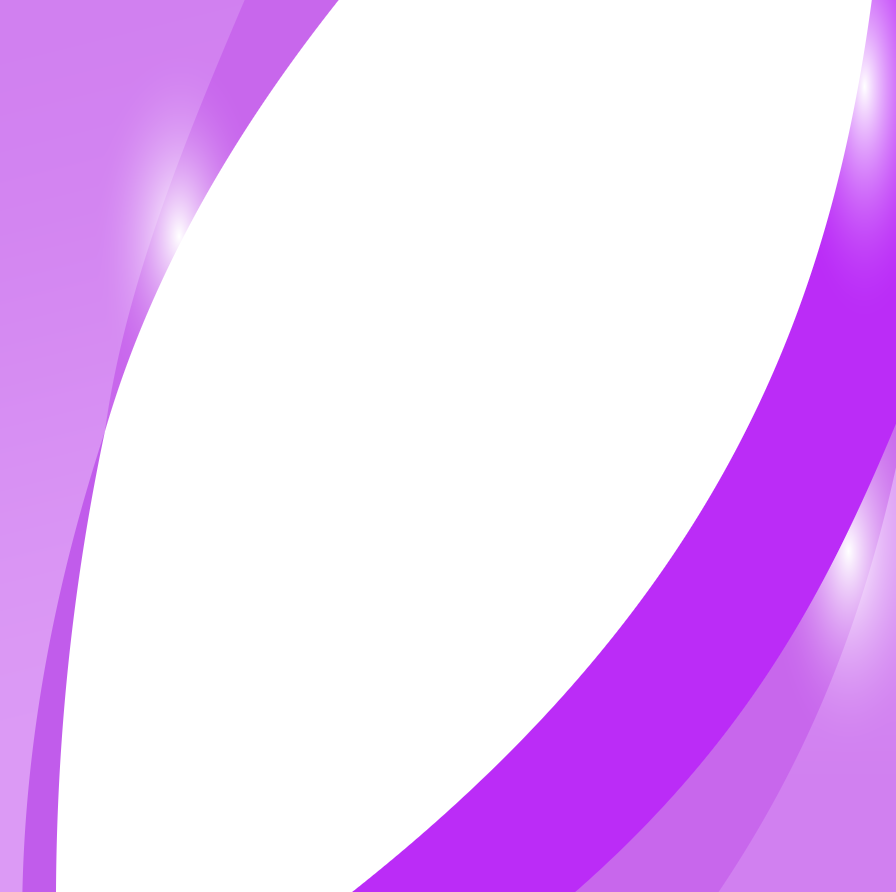
Reproduce this background procedurally as a Shadertoy shader.

```glsl
#define PAPER vec3(1.0)
#define VIOLET vec3(0.732, 0.172, 0.970)
#define MAUVE vec3(0.785, 0.405, 0.927)
#define MAUVE_DEEP vec3(0.757, 0.360, 0.922)
#define LILAC vec3(0.820, 0.502, 0.942)
#define LILAC_PALE vec3(0.862, 0.605, 0.960)
#define CROSSING 0.516
#define GLOW_POWER 2.0

// Cubic through four x values evenly spaced in height from low to high
float curveX(float y, float low, float high, vec4 x) {
    float u = 3.0 * (y - low) / (high - low);
    float a = u - 1.0, b = u - 2.0, c = u - 3.0;
    return dot(x, vec4(-a * b * c / 6.0, u * b * c / 2.0, -u * a * c / 2.0, u * a * b / 6.0));
}

// Smooth coverage of the side where d is positive
float fill(float d) {
    float pixel = max(length(vec2(dFdx(d), dFdy(d))), 1e-5);
    return clamp(0.5 + d / pixel, 0.0, 1.0);
}

// Elliptical light that fades to zero at its radius
float glow(vec2 p, vec2 center, vec2 radius) {
    return pow(max(1.0 - length((p - center) / radius), 0.0), GLOW_POWER);
}

void mainImage(out vec4 fragColor, in vec2 fragCoord) {
    vec2 p = fragCoord / iResolution.xy;

    // Right side curves
    float bandLeft = curveX(p.y, 0.0, 1.0, vec4(0.393, 0.720, 0.896, 0.973));
    float bandRight = curveX(p.y, 0.0, 0.525, vec4(0.642, 0.807, 0.919, 1.0));
    float cornerEdge = curveX(p.y, 0.0, 0.476, vec4(0.802, 0.893, 0.957, 1.0));

    // Left side curves, which meet at the crossing height
    bool upper = p.y > CROSSING;
    float low = upper ? CROSSING : 0.0;
    float high = upper ? 1.0 : CROSSING;
    float paperEdge = curveX(p.y, low, high, upper ? vec4(0.117, 0.177, 0.264, 0.378)
                                                   : vec4(0.0625, 0.069, 0.087, 0.117));
    float panelEdge = curveX(p.y, low, high, upper ? vec4(0.117, 0.152, 0.207, 0.273)
                                                   : vec4(0.025, 0.038, 0.069, 0.117));

    // Left panel with its darker fold
    vec3 panel = mix(LILAC_PALE, LILAC, smoothstep(0.1, 1.0, p.y - 0.25 * p.x));
    vec3 fold = upper ? MAUVE : MAUVE_DEEP;
    vec3 left = mix(fold, panel, fill(panelEdge - p.x));
    left = mix(left, PAPER, glow(p, vec2(0.200, 0.735), vec2(0.095, 0.210)));

    // Violet band
    vec3 band = mix(VIOLET, PAPER, glow(p, vec2(0.965, 0.903), vec2(0.085, 0.270)));

    // Lower right corner
    vec3 corner = mix(LILAC, LILAC_PALE, smoothstep(0.1, 0.5, p.y));
    corner = mix(MAUVE, corner, fill(p.x - cornerEdge));
    corner = mix(corner, PAPER, glow(p, vec2(0.947, 0.382), vec2(0.090, 0.230)));

    // Layers
    vec3 color = mix(PAPER, left, fill(paperEdge - p.x));
    color = mix(color, band, fill(p.x - bandLeft));
    color = mix(color, corner, fill(p.x - bandRight));
    fragColor = vec4(color, 1.0);
}
```
